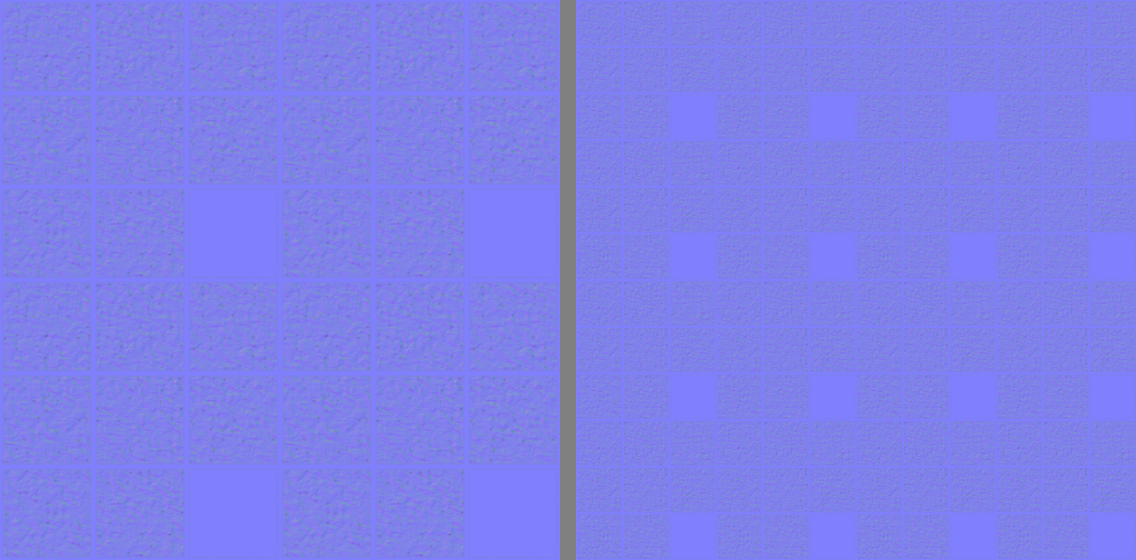
Left, the tile; right, the same tile 2 across and 2 down.
Give the GLSL for this texture map, as a three.js fragment shader.

```glsl
varying vec2 vUv;

const float TILES = 6.0;
const float BLOCK = 3.0;
const float GROUT_HALF = 0.028;
const vec3 FLAT_NORMAL = vec3(0.5, 0.497, 0.995);
const vec3 ROUGH_NORMAL = vec3(0.5, 0.506, 0.922);
const vec3 RIM_NORMAL = vec3(0.485, 0.51, 0.87);
const vec3 PIT_SHADE = vec3(0.07, 0.03, 0.17);

float hash(vec2 p) {
  return fract(sin(dot(p, vec2(127.1, 311.7))) * 43758.5453);
}

float valueNoise(vec2 p) {
  vec2 cell = floor(p);
  vec2 f = fract(p);
  f = f * f * (3.0 - 2.0 * f);
  float low = mix(hash(cell), hash(cell + vec2(1.0, 0.0)), f.x);
  float high = mix(hash(cell + vec2(0.0, 1.0)), hash(cell + 1.0), f.x);
  return mix(low, high, f.y);
}

// Sparse round dents, each kept inside its own cell
float pits(vec2 p, vec2 seed, float count) {
  vec2 grid = p * count;
  vec2 cell = floor(grid) + seed;
  vec2 center = 0.3 + 0.4 * vec2(hash(cell + 3.1), hash(cell + 7.7));
  vec2 d = fract(grid) - center;
  float radius = mix(0.09, 0.14, hash(cell + 11.3));
  return step(0.72, hash(cell + 17.9)) * exp(-dot(d, d) / (radius * radius));
}

// Lumpy grain, bent and slightly stretched along a falling diagonal
float grainHeight(vec2 p, vec2 seed) {
  vec2 bend = vec2(valueNoise(p * 9.0 + seed + 5.0), valueNoise(p * 9.0 + seed + 51.0));
  p += 0.05 * bend;
  vec2 q = vec2(dot(p, vec2(0.75, -0.66)), dot(p, vec2(0.66, 0.75)));
  float h = valueNoise(q * vec2(15.0, 24.0) + seed);
  return h + 0.45 * valueNoise(q * vec2(34.0, 46.0) + seed + 19.0);
}

vec2 grainSlope(vec2 p, vec2 seed, float e) {
  vec2 dx = vec2(e, 0.0);
  vec2 dy = vec2(0.0, e);
  return vec2(grainHeight(p + dx, seed) - grainHeight(p - dx, seed),
              grainHeight(p + dy, seed) - grainHeight(p - dy, seed)) / (2.0 * e);
}

// Green points down the plane; steep grain loses blue
vec3 roughColor(vec2 slope, float gain) {
  vec2 tilt = clamp(slope * vec2(-gain, gain), -0.1, 0.1);
  float blue = -0.8 * tilt.y + 0.5 * tilt.x - 10.0 * dot(tilt, tilt);
  return ROUGH_NORMAL + vec3(tilt, max(blue, -0.18));
}

void main() {
  vec2 grid = vUv * TILES;
  vec2 id = mod(floor(grid), BLOCK);
  vec2 p = fract(grid);
  vec2 seed = id * 37.0;

  // Distance inward from the tile outline
  vec2 border = min(p, 1.0 - p);
  float inset = min(border.x, border.y) - GROUT_HALF;
  float face = smoothstep(-0.007, 0.007, inset);

  // One polished tile in every block
  bool polished = id.x == 2.0 && id.y == 0.0;
  vec3 surface = FLAT_NORMAL;
  if (!polished) {
    surface = roughColor(grainSlope(p, seed, 0.006), 0.0023);
    surface -= PIT_SHADE * pits(p, seed, 9.0);
  }
  vec3 color = mix(FLAT_NORMAL, surface, face);

  // Thin broken rim
  float rim = 1.0 - smoothstep(0.004, 0.015, abs(inset - 0.003));
  float broken = 0.3 + 0.7 * valueNoise(p * 45.0 + seed);
  color = mix(color, RIM_NORMAL, rim * broken * 0.75);

  gl_FragColor = vec4(color, 1.0);
}
```
